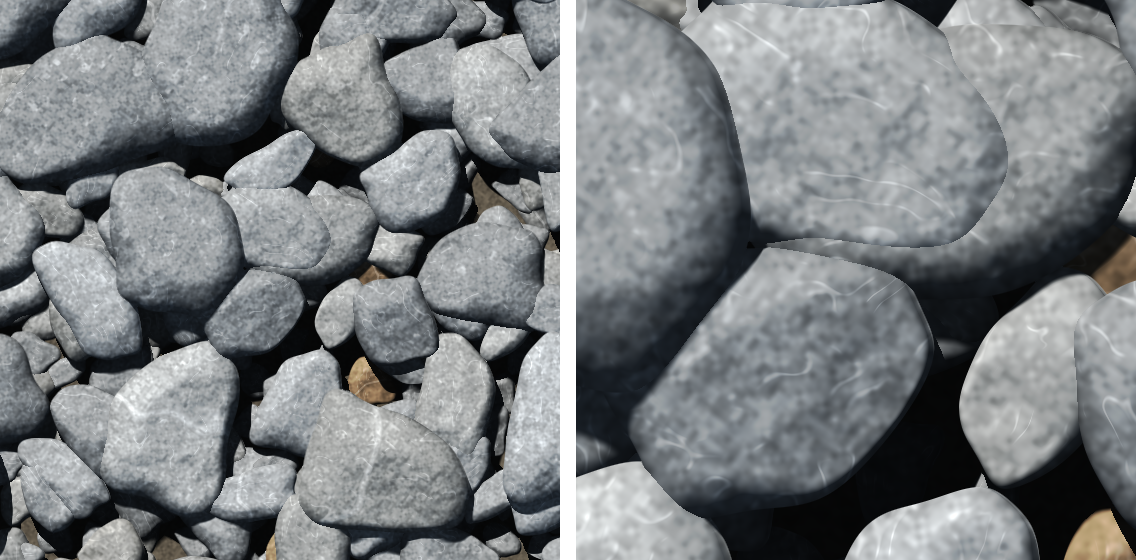
Left: the whole. Right: its middle third, enlarged.
This texture is drawn by a WebGL 2 fragment shader. Its source:

```glsl
#version 300 es
precision highp float;
// A pile of sunlit grey beach pebbles with deep blue-black gaps.
// Four jittered grids of warped, faceted domes form a height field; it is lit
// by a low sun with short marched shadows, then grained, scribbled and veined.
uniform vec2 u_resolution;
out vec4 fragColor;

const int LAYERS = 4;
const int CASTERS = 3;               // the smallest stones cast no shadow
const vec4 CELL_SIZE = vec4(0.265, 0.20, 0.14, 0.08); // top layer to fill
const float JITTER = 0.46;
const float LAYER_RISE = 0.024;
const float TOP_GAPS = 0.32;         // share of empty cells in the top layer
const float THICKNESS = 0.70;
const float FACET_BLEND = 0.11;
const float PILE_TOP = 0.2;
const vec3 SUN_DIR = vec3(-0.28, 0.62, 0.76);
const vec3 SUN = vec3(1.03, 1.015, 0.985);
const vec3 SKY = vec3(0.165, 0.20, 0.24);
const vec3 COOL = vec3(0.76, 0.775, 0.785);
const vec3 WARM = vec3(0.85, 0.845, 0.82);
const vec3 RUST = vec3(0.78, 0.62, 0.46);
const vec3 SAND = vec3(0.46, 0.42, 0.36);
const int SHADOW_STEPS = 5;
const float SHADOW_STEP = 0.018;
const float GRAIN = 0.52;
const float SHOULDER = 0.62;         // brightness where highlights compress

vec4 hash4(vec3 v) {
  vec4 h = fract(v.xyzx * vec4(0.1031, 0.1030, 0.0973, 0.1099));
  h += dot(h, h.wzxy + 33.33);
  return fract((h.xxyz + h.yzzw) * h.zywx);
}

// Value noise, with the four corners hashed at once
float noise(vec2 p) {
  vec2 i = floor(p), f = fract(p);
  f = f * f * (3.0 - 2.0 * f);
  vec4 x = fract((i.x + vec4(0, 1, 0, 1)) * 0.1031);
  vec4 y = fract((i.y + vec4(0, 0, 1, 1)) * 0.1137);
  vec4 s = x * (y + 33.33) + y * (x + 27.17);
  vec4 c = fract((x + s) * (y + s) * 3.71);
  vec2 row = mix(c.xz, c.yw, f.x);
  return mix(row.x, row.y, f.y);
}

vec2 layerSpace(vec2 p, float layer) {
  vec2 axis = normalize(vec2(1.0, 0.35 + 0.6 * layer));
  return vec2(dot(p, axis), dot(p, vec2(-axis.y, axis.x))) + 3.7 * layer + 5.0;
}

// Height of one stone; q is its own unit space, rim reaches 1 at the outline.
float stone(vec2 p, vec3 id, out vec2 q, out float rim) {
  float size = CELL_SIZE[int(id.z)];
  vec4 a = hash4(id), b = hash4(id + vec3(17, 5, 31));
  vec2 d = p - (id.xy + 0.5 + (a.xy - 0.5) * JITTER) * size;
  vec2 axis = normalize(b.xw - 0.499);
  float major = size * mix(0.40, 0.62, a.z);
  float minor = major * mix(0.48, 0.90, a.w);
  q = vec2(dot(d, axis) / major, dot(d, vec2(-axis.y, axis.x)) / minor);
  q.y *= 1.0 + 0.6 * (b.y - 0.5) * q.x;
  q += 0.11 * sin(2.6 * q.yx + 6.28 * b.yz);
  q += 0.022 * sin(7.1 * q.yx + 6.28 * b.wx);
  vec2 s = q * q;
  float r2 = s.x + s.y;
  rim = sqrt(mix(r2 * r2, dot(s, s), 0.6));
  bool missing = id.z < 0.5 && a.w < TOP_GAPS;
  if (missing || dot(d, d) > 0.57 * size * size) rim = 2.0;
  // A rounded dome, softly cut by one tilted facet
  float dome = sqrt(max(1.0 - rim, 0.0) + 0.002);
  float facet = 0.76 + dot(b.zy - 0.5, q);
  float k = max(FACET_BLEND - abs(dome - facet), 0.0);
  float h = min(dome, facet) - 0.25 * k * k / FACET_BLEND;
  return (3.0 - id.z) * LAYER_RISE + 0.045 * a.x + minor * THICKNESS * h;
}

// Highest stone under p and the next one below it, as cell id and height.
// A negative layer means bare ground; edge is the distance to the outline.
void pile(vec2 p, int layers, out vec4 top, out vec4 under, out float edge) {
  top = under = vec4(0, 0, -1, 0);
  edge = 1.0;
  for (int layer = 0; layer < layers; layer++) {
    float size = CELL_SIZE[layer];
    vec2 lp = layerSpace(p, float(layer)), q;
    vec2 corner = floor(lp / size - 0.5);
    for (int n = 0; n < 4; n++) {
      vec3 id = vec3(corner + vec2(n & 1, n >> 1), float(layer));
      float rim;
      float h = stone(lp, id, q, rim);
      if (rim < 1.0) {
        if (h > top.w) {
          under = top;
          top = vec4(id, h);
          edge = (1.0 - rim) * 0.18 * size;
        } else if (h > under.w) under = vec4(id, h);
      }
    }
  }
}

float sunlight(vec2 p, float z) {
  float slope = SUN_DIR.z / length(SUN_DIR.xy), lit = 1.0, edge;
  vec2 toward = normalize(SUN_DIR.xy);
  vec4 top, under;
  for (int i = 1; i <= SHADOW_STEPS; i++) {
    float t = float(i) * SHADOW_STEP;
    float ray = z + 0.003 + t * slope;
    if (ray > PILE_TOP || lit < 0.01) break;
    pile(p + toward * t, CASTERS, top, under, edge);
    lit = min(lit, smoothstep(-0.004, 0.004, ray - top.w));
  }
  return lit;
}

float surface(vec2 p, vec3 id, out vec2 q) {
  float rim, bump = 0.004 * noise(p * 42.0 + id.xy * 9.0) + 0.0013 * noise(p.yx * 120.0);
  return stone(layerSpace(p, id.z), id, q, rim) + bump;
}

vec3 shade(vec2 p, vec3 id, float z) {
  vec3 normal = vec3(0, 0, 1), albedo = SAND;
  vec2 t = mat2(0.8, 0.6, -0.6, 0.8) * p + id.xy * 1.7;
  float grain = 0.65 * noise(t * 230.0) + 0.35 * noise(t * 110.0 + 8.0) - 0.5;
  if (id.z >= 0.0) {
    vec2 q, unused, e = vec2(0.0025, 0);
    float h = surface(p, id, q);
    vec2 slope = vec2(surface(p + e.xy, id, unused), surface(p + e.yx, id, unused)) - h;
    normal = normalize(vec3(-clamp(slope / e.x, -2.5, 2.5), 1.0));
    // Stone colour, smudges, broken scratches and a pale vein
    vec4 kind = hash4(id + vec3(41, 13, 3));
    albedo = mix(COOL, WARM, smoothstep(0.45, 1.0, kind.x)) * mix(0.80, 1.10, kind.y);
    if (id.z > 1.5 && kind.z > 0.95) albedo = RUST;
    float smudge = noise(t * 20.0), fleck = noise(t * 55.0);
    albedo *= 0.90 + 0.18 * smudge;
    float ridge = 1.0 - abs(2.0 * noise(q * vec2(3.0, 6.0) + 2.5 * smudge + fleck + id.xy) - 1.0);
    albedo += 0.20 * smoothstep(0.8, 1.0, ridge) * smoothstep(0.35, 0.8, fleck + 0.5 * grain);
    float vein = abs(q.x + 0.3 * smudge + kind.w - 0.7);
    albedo += 0.24 * step(0.85, kind.z) * (1.0 - smoothstep(0.015, 0.06, vein + 0.03 * grain));
  }
  albedo *= 1.0 + GRAIN * grain;
  float openness = mix(0.28, 1.0, smoothstep(0.015, 0.12, z));
  float direct = max(dot(normal, normalize(SUN_DIR)), 0.0) * sunlight(p, z);
  vec3 light = albedo * (SKY * openness * (0.6 + 0.4 * normal.z) + SUN * direct);
  return light - 0.45 * max(light - SHOULDER, 0.0);
}

void main() {
  float canvas = min(u_resolution.x, u_resolution.y), edge;
  vec2 p = gl_FragCoord.xy / canvas;
  vec4 top, under;
  pile(p, LAYERS, top, under, edge);
  vec3 color = shade(p, top.xyz, top.w);
  // Smooth the outlines by blending with the stone below
  float cover = clamp(edge * canvas, 0.0, 1.0);
  if (cover < 1.0) color = mix(shade(p, under.xyz, under.w), color, cover);
  fragColor = vec4(color, 1.0);
}
```
